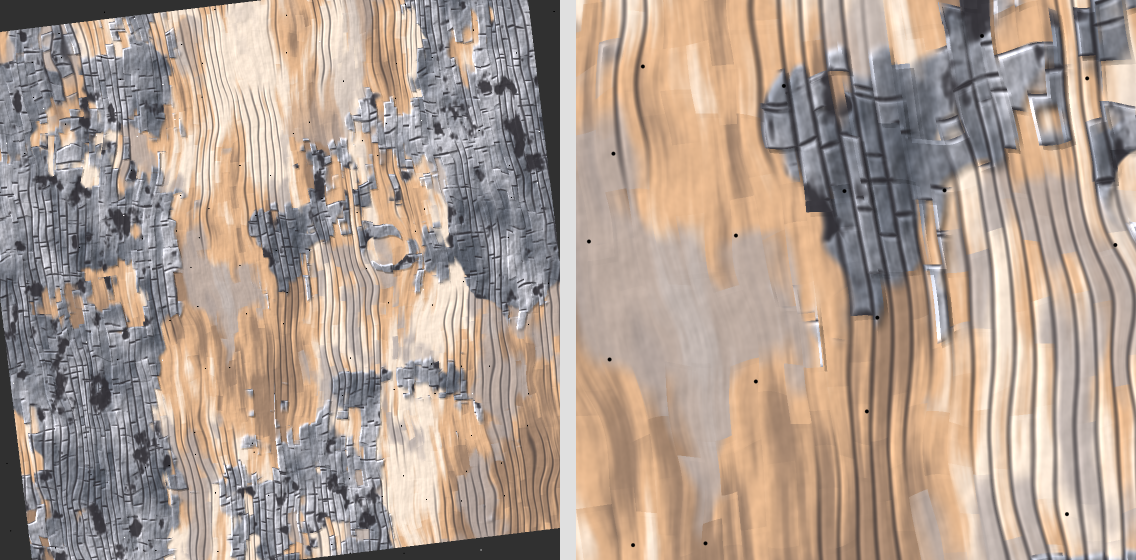
Left: the whole. Right: its middle third, enlarged.
This texture is drawn by a Shadertoy shader. Its source:

```glsl
const float TILT = 0.121;               // rotation of the slab, radians
const float HALF_SIZE = 0.5;
const vec2 COARSE_BLOCK = vec2(0.034, 0.075);
const vec2 FINE_BLOCK = vec2(0.0125, 0.040);
const vec2 LIGHT_STEP = vec2(-0.0022, 0.0030);
const float RELIEF = 0.62;
const float CRACK_WIDTH = 0.0026;
const float SPECK_GRID = 15.0;
const vec2 KNOT = vec2(0.19, 0.055);
const vec3 BACKDROP = vec3(0.19);
const vec3 CRACK = vec3(0.17, 0.16, 0.18);
const vec3 CHAR_DARK = vec3(0.34, 0.36, 0.40);
const vec3 CHAR_PALE = vec3(0.74, 0.74, 0.77);
const vec3 SILVER = vec3(0.70, 0.66, 0.65);
const vec3 BROWN = vec3(0.64, 0.52, 0.43);
const vec3 ORANGE = vec3(0.90, 0.72, 0.56);
const vec3 CREAM = vec3(0.98, 0.91, 0.84);

struct Surface { float height, charred, crack, fibre, id; vec2 grain; };

float hash(vec2 p) {
    return fract(sin(dot(p, vec2(127.1, 311.7))) * 43758.5453);
}

float noise(vec2 p) {
    vec2 i = floor(p), f = fract(p);
    f = f * f * (3.0 - 2.0 * f);
    return mix(mix(hash(i), hash(i + vec2(1, 0)), f.x),
               mix(hash(i + vec2(0, 1)), hash(i + vec2(1, 1)), f.x), f.y);
}

float fbm(vec2 p) {
    float sum = 0.0, amp = 0.533;
    for (int i = 0; i < 4; i++) {
        sum += amp * noise(p);
        p = p * 2.03 + 17.3;
        amp *= 0.5;
    }
    return sum;
}

float blob(vec2 p, vec2 centre, vec2 radius) {
    p = (p - centre) / radius;
    return exp(-dot(p, p));
}

// Staggered blocks: random id, distance to side edge, distance to end edge
vec3 blocks(vec2 p, vec2 size) {
    float x = p.x / size.x, column = floor(x);
    float len = size.y * mix(0.55, 1.6, hash(vec2(column, 3.7)));
    float y = p.y / len + 9.0 * hash(vec2(column, 8.1));
    vec2 f = abs(fract(vec2(x, y)) - 0.5);
    return vec3(hash(vec2(column, floor(y))), (0.5 - f) * vec2(size.x, len));
}

float creamArea(vec2 p) {
    return blob(p, vec2(0.0, 0.41), vec2(0.14, 0.17))
         + blob(p, vec2(0.45, 0.20), vec2(0.04, 0.09));
}

// Where fire has blackened the wood; positive means charred
float charScore(vec2 p) {
    float s = -0.23 + 0.62 * smoothstep(-0.10, -0.30, p.x);
    s += 0.72 * smoothstep(0.0, 0.07, p.x - 0.19 - 0.22 * (0.5 - p.y))
       * smoothstep(-0.08, 0.0, p.y);
    s += 0.30 * blob(p, vec2(-0.05, 0.08), vec2(0.13, 0.10));
    s += 0.34 * blob(p, vec2(0.12, -0.17), vec2(0.25, 0.03));
    s += 0.36 * blob(p, vec2(0.06, -0.36), vec2(0.09, 0.14));
    s -= 0.40 * blob(p, vec2(-0.35, 0.36), vec2(0.07, 0.14));
    float ring = abs(length((p - KNOT) / vec2(0.045, 0.035)) - 1.0);
    return s + 0.45 * smoothstep(0.4, 0.0, ring) - 0.75 * creamArea(p);
}

Surface surfaceAt(vec2 p, vec2 q) {
    Surface s;
    vec2 d = p - KNOT;
    vec2 g = q;
    g.x += 0.09 * (fbm(q * vec2(4.0, 3.0)) - 0.5) + 0.010 * noise(q * vec2(38.0, 9.0));
    g.x -= 0.5 * d.x * exp(-dot(d, d) / 0.003);
    g.y += 0.016 * noise(q * 32.0);
    vec3 coarse = blocks(g, COARSE_BLOCK), fine = blocks(g + 0.37, FINE_BLOCK);

    float score = charScore(p) + 1.9 * (fbm(q * vec2(10.0, 8.0) + 5.0) - 0.5);
    score += 0.30 * (coarse.x - 0.5) + 0.30 * (fine.x - 0.5);
    s.charred = smoothstep(-0.05, 0.05, score);

    // Splits along the grain everywhere, block ends only in the char
    s.fibre = fbm(g * vec2(95.0, 9.0));
    float rough = fbm(q * vec2(75.0, 55.0));
    float split = smoothstep(0.40, 0.62, noise(g * vec2(26.0, 7.0) + 2.0));
    float sides = smoothstep(CRACK_WIDTH, 0.0, fine.y) * split;
    float ends = smoothstep(CRACK_WIDTH, 0.0, min(fine.z, coarse.z));
    ends *= s.charred * smoothstep(0.35, 0.65, rough + 0.25 * (fine.x - 0.5));
    float pits = smoothstep(0.36, 0.24, fbm(q * vec2(42.0, 27.0))) * s.charred;
    s.crack = clamp(max(max(sides * mix(0.62, 0.85, s.charred), ends), pits), 0.0, 1.0);

    float blocky = 0.35 * coarse.x + 0.40 * fine.x;
    s.height = blocky * mix(0.15, 1.0, s.charred) + 0.55 * s.fibre;
    s.height += rough * mix(0.45, 1.25, s.charred) - 0.35 * s.crack - 0.15 * s.charred;
    s.id = fine.x;
    s.grain = g;
    return s;
}

vec3 shade(vec2 p) {
    float c = cos(TILT), n = sin(TILT);
    vec2 q = vec2(c * p.x + n * p.y, c * p.y - n * p.x);
    if (max(abs(q.x), abs(q.y)) > HALF_SIZE) return BACKDROP;
    Surface s = surfaceAt(p, q);
    float lit = s.height - surfaceAt(p + LIGHT_STEP, q + LIGHT_STEP).height;

    // Bare wood, from brown through orange to cream, with weathered silver
    float tone = 0.52 + 1.7 * (fbm(s.grain * vec2(13.0, 5.0) + 9.0) - 0.5);
    tone += 0.9 * (s.fibre - 0.5) + 0.16 * (s.id - 0.5) + 0.48 * creamArea(p);
    vec3 wood = mix(BROWN, ORANGE, smoothstep(0.15, 0.52, tone));
    wood = mix(wood, CREAM, smoothstep(0.52, 0.88, tone));
    float worn = fbm(s.grain * vec2(16.0, 7.0) + 31.0) + 0.12 * (s.id - 0.5);
    wood = mix(wood, SILVER, 0.8 * smoothstep(0.53, 0.63, worn) * (1.0 - min(creamArea(p), 1.0)));

    // Blue-grey char
    float ash = 0.52 + 1.5 * (fbm(q * vec2(20.0, 15.0) + 3.0) - 0.5);
    ash += 0.35 * (s.id - 0.5) + 0.7 * (s.fibre - 0.5);
    vec3 burnt = mix(CHAR_DARK, CHAR_PALE, clamp(ash, 0.0, 1.0));

    vec3 colour = mix(wood, burnt, s.charred);
    colour *= 1.0 + RELIEF * clamp(lit, -0.8, 0.8) * mix(0.75, 1.3, s.charred);
    return mix(colour, CRACK, s.crack * 0.85);
}

void mainImage(out vec4 fragColor, in vec2 fragCoord) {
    // Four samples per pixel smooth every edge
    vec3 colour = vec3(0.0);
    for (int i = 0; i < 4; i++) {
        vec2 offset = vec2(i % 2, i / 2) * 0.5 - 0.25;
        colour += 0.25 * shade((fragCoord + offset - 0.5 * iResolution.xy) / iResolution.y);
    }

    // Sparse dark and light specks
    vec2 grid = fragCoord / iResolution.y * SPECK_GRID, cell = floor(grid);
    vec2 spot = 0.1 + 0.8 * vec2(hash(cell + 0.3), hash(cell + 7.9));
    float speck = smoothstep(0.024, 0.010, length(fract(grid) - spot));
    colour = mix(colour, vec3(step(0.75, hash(cell + 4.4))), speck * step(0.4, hash(cell + 2.2)));
    fragColor = vec4(clamp(colour, 0.0, 1.0), 1.0);
}
```
